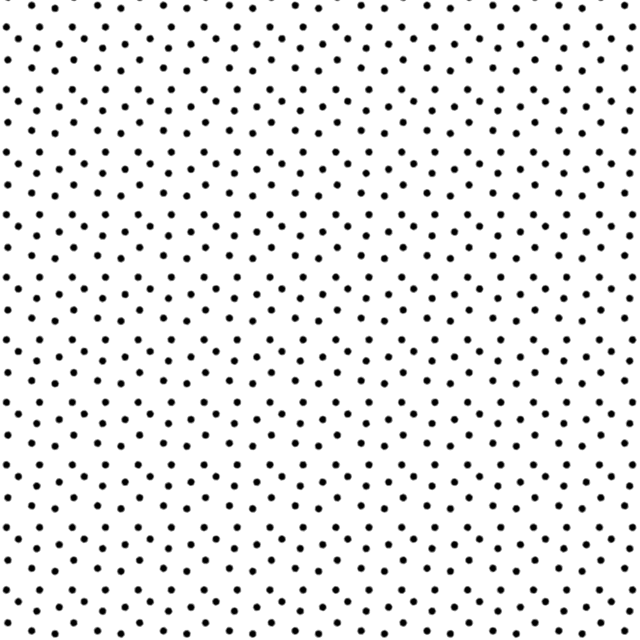
This pattern is drawn by a Shadertoy shader. Its source:

```glsl
#define REPEATS vec2(9.714, 10.232)  // tiles across and down
#define PHASE vec2(0.098, 0.432)     // first dot, in tiles from the top left
#define RADIUS 0.0054                // dot radius, in canvas units
#define SOFTNESS 0.0021              // half width of the blurred rim
#define RIM_WEAR 0.0006              // depth of the ragged rim
#define WEAR_SCALE 260.0             // rim noise cells per canvas
#define INK vec3(0.005)
#define PAPER vec3(1.0)

const int DOT_COUNT = 8;

// Dot centres inside one tile, measured right and down
const vec2 DOTS[DOT_COUNT] = vec2[DOT_COUNT](
    vec2(0.000, 0.000), vec2(0.503, 0.000),
    vec2(0.181, 0.187), vec2(0.801, 0.276),
    vec2(0.460, 0.339), vec2(0.022, 0.525),
    vec2(0.384, 0.654), vec2(0.738, 0.702));

vec2 hashGradient(vec2 cell) {
    vec3 h = fract(cell.xyx * vec3(0.1031, 0.1030, 0.0973));
    h += dot(h, h.yzx + 33.33);
    float angle = 6.28318 * fract((h.x + h.y) * h.z);
    return vec2(cos(angle), sin(angle));
}

float gradientNoise(vec2 p) {
    vec2 i = floor(p), f = fract(p);
    vec2 u = f * f * f * (f * (f * 6.0 - 15.0) + 10.0);
    vec2 e = vec2(1.0, 0.0);
    float top = mix(dot(hashGradient(i), f),
                    dot(hashGradient(i + e), f - e), u.x);
    float bottom = mix(dot(hashGradient(i + e.yx), f - e.yx),
                       dot(hashGradient(i + e.xx), f - e.xx), u.x);
    return mix(top, bottom, u.y);
}

// Distance to the nearest dot centre, wrapping across tile borders
float nearestDot(vec2 p) {
    vec2 tile = p * REPEATS - PHASE;
    float nearest = 1.0;
    for (int i = 0; i < DOT_COUNT; i++) {
        vec2 offset = tile - DOTS[i];
        offset -= round(offset);
        nearest = min(nearest, length(offset / REPEATS));
    }
    return nearest;
}

void mainImage(out vec4 fragColor, in vec2 fragCoord) {
    float side = min(iResolution.x, iResolution.y);
    vec2 p = vec2(fragCoord.x, iResolution.y - fragCoord.y) / side;

    // Slightly ragged, blurred ink rim
    float rim = nearestDot(p) - RADIUS;
    rim += RIM_WEAR * gradientNoise(p * WEAR_SCALE);
    float blur = max(SOFTNESS, 0.75 / side);
    float ink = 1.0 - smoothstep(-blur, blur, rim);

    fragColor = vec4(mix(PAPER, INK, ink), 1.0);
}
```
